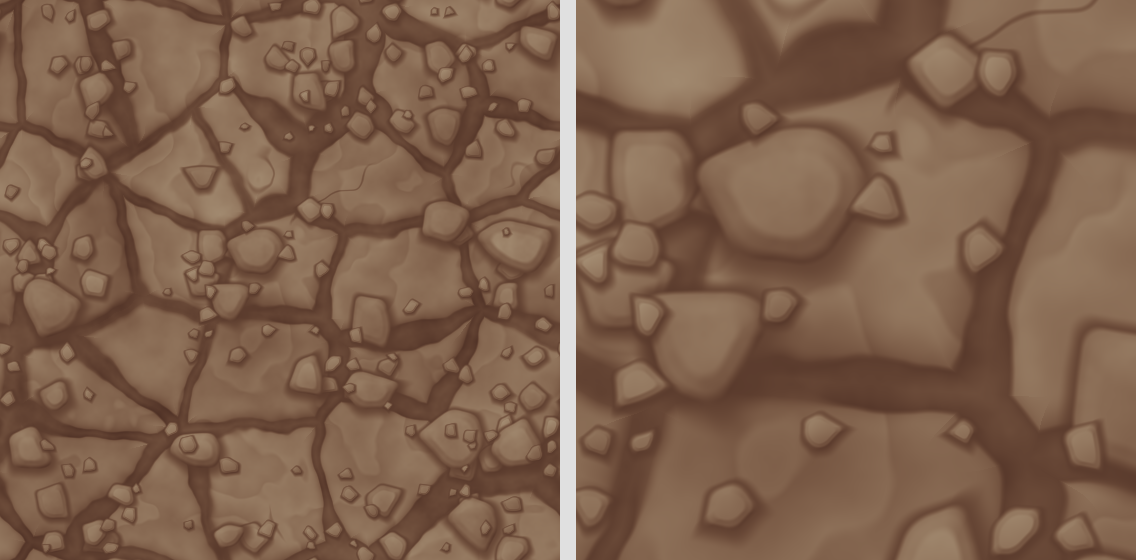
Left, the full canvas; right, a detail of the centre.
This texture is drawn by a three.js fragment shader. Its source:

```glsl
// Cracked brown earth: broad worn slabs, faceted stones and pebbles in dirt, tiling.
varying vec2 vUv;

const vec2 LIGHT = vec2(-0.5, 0.86);

vec2 hash2(vec2 p) {
  vec3 q = fract(p.xyx * vec3(0.1031, 0.1030, 0.0973));
  q += dot(q, q.yzx + 33.33);
  return fract((q.xx + q.yz) * q.zy);
}

// Value noise that wraps after a whole number of cells
float noise(vec2 uv, float cells) {
  vec2 p = uv * cells;
  vec2 i = floor(p);
  vec2 f = fract(p);
  f = f * f * (3.0 - 2.0 * f);
  float a = hash2(mod(i, cells)).x;
  float b = hash2(mod(i + vec2(1.0, 0.0), cells)).x;
  float c = hash2(mod(i + vec2(0.0, 1.0), cells)).x;
  float d = hash2(mod(i + 1.0, cells)).x;
  return mix(mix(a, b, f.x), mix(c, d, f.x), f.y);
}

float fbm(vec2 uv, float cells) {
  float sum = 0.0;
  float amp = 0.53;
  for (int i = 0; i < 4; i++) {
    sum += amp * noise(uv, cells);
    uv += 0.137;
    cells *= 2.0;
    amp *= 0.5;
  }
  return sum;
}

// Where the ground is broken up and loose stones gather
float rubble(vec2 uv) {
  return smoothstep(0.3, 0.8, noise(uv + 0.31, 6.0));
}

// Slab cells: border distance, outward border normal, random tone
vec4 slabCell(vec2 uv, float cells) {
  vec2 p = uv * cells;
  vec2 base = floor(p);
  vec2 nearCell = base;
  vec2 nearVec = vec2(8.0);
  for (int j = -1; j <= 1; j++) for (int i = -1; i <= 1; i++) {
    vec2 cell = base + vec2(i, j);
    vec2 r = cell + 0.05 + 0.9 * hash2(mod(cell, cells) + 17.0) - p;
    if (dot(r, r) < dot(nearVec, nearVec)) { nearVec = r; nearCell = cell; }
  }
  float border = 8.0;
  vec2 normal = vec2(0.0);
  for (int j = -2; j <= 2; j++) for (int i = -2; i <= 2; i++) {
    vec2 cell = nearCell + vec2(i, j);
    vec2 r = cell + 0.05 + 0.9 * hash2(mod(cell, cells) + 17.0) - p;
    vec2 across = r - nearVec;
    if (dot(across, across) > 0.0001) {
      float d = dot(0.5 * (r + nearVec), normalize(across));
      if (d < border) { border = d; normal = normalize(across); }
    }
  }
  return vec4(border, normal, hash2(mod(nearCell, cells) + 53.0).x);
}

// Scatters rounded convex polygons with a lit top, side facets and a shadow
void addStones(inout float tone, vec2 uv, float cells, float seed, float share, float grain) {
  vec2 base = floor(uv * cells);
  for (int j = -1; j <= 1; j++) for (int i = -1; i <= 1; i++) {
    vec2 cell = base + vec2(i, j);
    vec2 id = mod(cell, cells) + seed;
    vec2 centre = cell + 0.2 + 0.6 * hash2(id);
    vec2 pick = hash2(id + 71.0);
    if (pick.x > share * (0.25 + rubble(centre / cells))) continue;

    vec2 p = uv * cells - centre;
    float radius = mix(0.2, 0.5, pick.y);
    float round = 0.25 * radius;
    float d = -2.0;
    vec2 normal = vec2(0.0);
    for (int s = 0; s < 6; s++) {
      vec2 h = hash2(id + 13.0 * float(s) + 5.0);
      float angle = (float(s) + 0.8 * h.x) * 1.0472 + 6.2832 * pick.y;
      vec2 dir = vec2(cos(angle), sin(angle));
      float side = dot(p, dir) - radius * mix(0.55, 1.0, h.y);
      float w = clamp(0.5 + 0.5 * (side - d) / round, 0.0, 1.0);
      d = mix(d, side, w) + round * w * (1.0 - w);
      normal = mix(normal, dir, w);
    }
    float lit = dot(normal, LIGHT);
    float shadow = 1.0 - smoothstep(0.0, 0.13 - 0.07 * lit, d);
    tone = mix(tone, 0.08, 0.75 * shadow);

    float facet = smoothstep(-0.32, -0.2, d / radius);
    float top = 0.8 + 0.22 * (hash2(id + 29.0).x - 0.4) + 0.2 * dot(p, LIGHT) / radius;
    float stone = mix(top, 0.66 + 0.24 * lit, facet) + 0.4 * (grain - 0.5);
    stone -= 0.3 * smoothstep(-0.14, 0.0, d / radius) * (0.7 - 0.5 * lit);
    float soft = 0.002 * cells;
    tone = mix(tone, stone, 1.0 - smoothstep(-soft, soft, d));
  }
}

// Brown ramp from deep crevice to pale stone
vec3 earth(float t) {
  vec3 straight = mix(vec3(0.33, 0.21, 0.16), vec3(0.61, 0.51, 0.41), t);
  return straight - vec3(0.0, 0.06, 0.08) * t * (1.0 - t);
}

void main() {
  vec2 warp = vec2(fbm(vUv, 8.0), fbm(vUv + 0.37, 8.0)) - 0.5;
  vec2 uv = vUv + 0.055 * warp;
  float grain = fbm(vUv + 0.2, 24.0);
  float broad = fbm(uv + 0.6, 5.0);

  // Dirt between the slabs
  float tone = 0.36 + 0.4 * (grain - 0.5) + 0.35 * (broad - 0.5);

  // Slabs with brushed planes, bevels and a dark rim
  vec4 slab = slabCell(uv, 5.0);
  float edge = slab.x - 0.045 - 0.16 * rubble(vUv) * noise(vUv, 9.0);
  float plane = fract(broad * 5.0);
  plane *= 1.0 - smoothstep(0.88, 1.0, plane);
  float face = 0.72 + 0.14 * (slab.w - 0.5) + 0.45 * (broad - 0.5) + 0.17 * plane;
  face += 0.2 * (grain - 0.5);
  face += 0.14 * dot(slab.yz, LIGHT) * (1.0 - smoothstep(0.0, 0.12, edge));
  face -= 0.28 * exp(-28.0 * max(edge, 0.0));
  float crack = 1.0 - smoothstep(0.0, 0.012, abs(fbm(uv + 0.8, 4.0) - 0.5));
  face -= 0.35 * crack * smoothstep(0.68, 0.8, noise(vUv + 0.5, 7.0));
  tone -= 0.26 * exp(-18.0 * abs(edge));
  float blur = mix(0.012, 0.07, smoothstep(0.5, 0.9, noise(vUv + 0.7, 8.0)));
  tone = mix(tone, face, smoothstep(-blur, blur, edge));

  // Loose stones, from small to large, then pebbles on top
  vec2 stoneUv = vUv + 0.012 * warp;
  addStones(tone, stoneUv, 15.0, 101.0, 0.38, grain);
  addStones(tone, stoneUv, 8.0, 211.0, 0.55, grain);
  addStones(tone, stoneUv, 28.0, 307.0, 0.2, grain);

  gl_FragColor = vec4(earth(clamp(tone, -0.1, 1.2)), 1.0);
}
```
